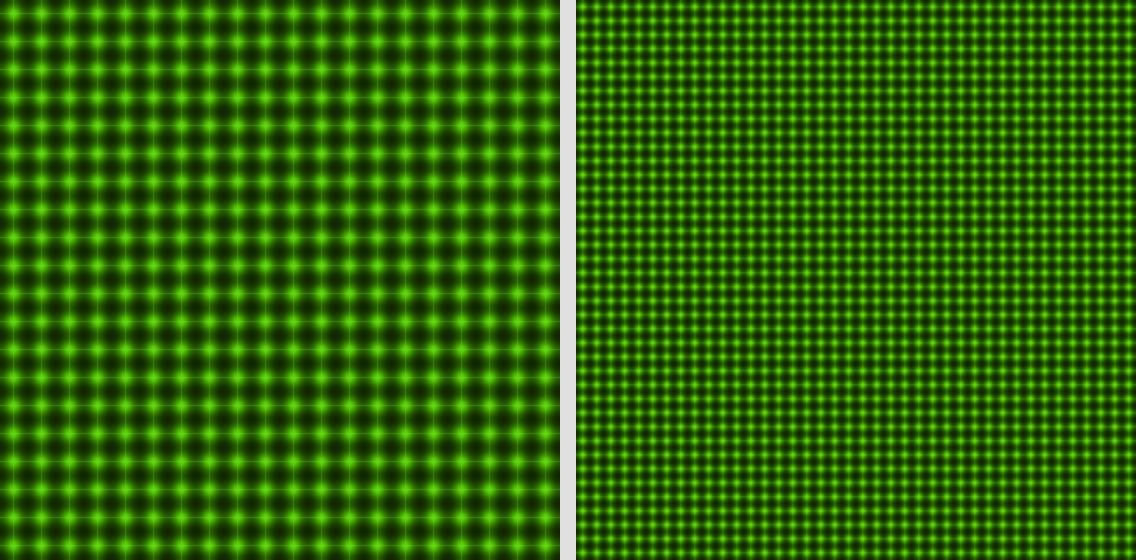
Left, the tile; right, the same tile 2 across and 2 down.
This pattern is drawn by a three.js fragment shader. Its source:

```glsl
// Glowing green lattice: 20 by 20 soft light spots joined by fine bright lines.
varying vec2 vUv;

void main() {
  // Cell coordinates, zero at the centre of each spot
  vec2 grid = vUv * 20.0 - vec2(0.485, 0.515);
  vec2 cell = fract(grid + 0.5) - 0.5;

  // Glow: a wave per axis, multiplied together through the exponent
  vec2 wave = cos(6.2831853 * cell);
  float glow = 0.355 * exp(0.43 * (wave.x + wave.y));
  vec3 color = glow * vec3(0.405, 1.0, 0.01);
  color += vec3(0.02, 0.0, 0.025) * smoothstep(0.5, 0.85, glow);

  // Fine lines through the spot centres, smoothed over one pixel
  vec2 pixel = fwidth(grid);
  vec2 coverage = clamp((0.022 - abs(cell)) / pixel + 0.5, 0.0, 1.0);
  float line = max(coverage.x, coverage.y);
  color = mix(color, vec3(0.55, 0.86, 0.28), 0.21 * line);

  gl_FragColor = vec4(color, 1.0);
}
```
